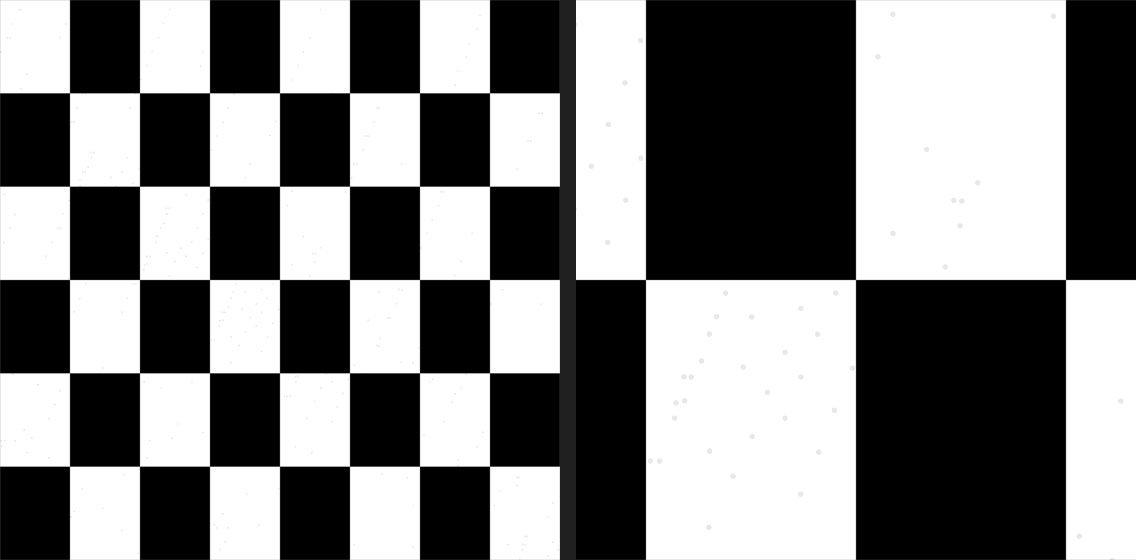
Left, the full canvas; right, a detail of the centre.
A WebGL 1 fragment shader for this pattern:

```glsl
precision highp float;

// Checkerboard of tall black and white tiles, eight across and six down.
// Two antialiased square waves are multiplied to alternate the tiles, then
// a sparse jittered grid of faint grey specks lightly soils the white ones.

uniform vec2 u_resolution;

const vec2 TILES = vec2(8.0, 6.0);
const float SPECK_GRID = 200.0;
const float SPECK_CHANCE = 0.006;
const float SPECK_RADIUS = 0.0016;
const float SPECK_DEPTH = 0.09;

float hash(vec2 p) {
    return fract(sin(dot(p, vec2(127.1, 311.7))) * 43758.5453);
}

// Square wave: +1 on even unit cells, -1 on odd ones, with soft steps.
float squareWave(float x, float soft) {
    float edgeDistance = 0.5 - abs(fract(x) - 0.5);
    float side = 1.0 - 2.0 * mod(floor(x), 2.0);
    float strength = 2.0 * smoothstep(-soft, soft, edgeDistance) - 1.0;
    return side * strength;
}

// Whiteness of the board: 0 on black tiles, 1 on white tiles.
float checker(vec2 uv, vec2 tiles, vec2 pixel) {
    vec2 cell = uv * tiles;
    vec2 soft = 0.8 * pixel * tiles;
    float parity = squareWave(cell.x, soft.x) * squareWave(cell.y, soft.y);
    return 0.5 - 0.5 * parity;
}

// Coverage of sparse round specks, at most one in each grid cell.
float specks(vec2 uv, float grid, float chance, float radius, float soft) {
    vec2 id = floor(uv * grid);
    vec2 jitter = vec2(hash(id + 17.3), hash(id + 41.9));
    vec2 center = (id + 0.35 + 0.3 * jitter) / grid;
    float present = step(hash(id), chance);
    float d = length(uv - center) - radius;
    return present * (1.0 - smoothstep(-soft, soft, d));
}

void main() {
    vec2 uv = gl_FragCoord.xy / u_resolution;
    vec2 pixel = 1.0 / u_resolution;

    float white = checker(uv, TILES, pixel);
    float dirt = specks(uv, SPECK_GRID, SPECK_CHANCE, SPECK_RADIUS, 0.5 * pixel.y);

    gl_FragColor = vec4(vec3(white * (1.0 - SPECK_DEPTH * dirt)), 1.0);
}
```
